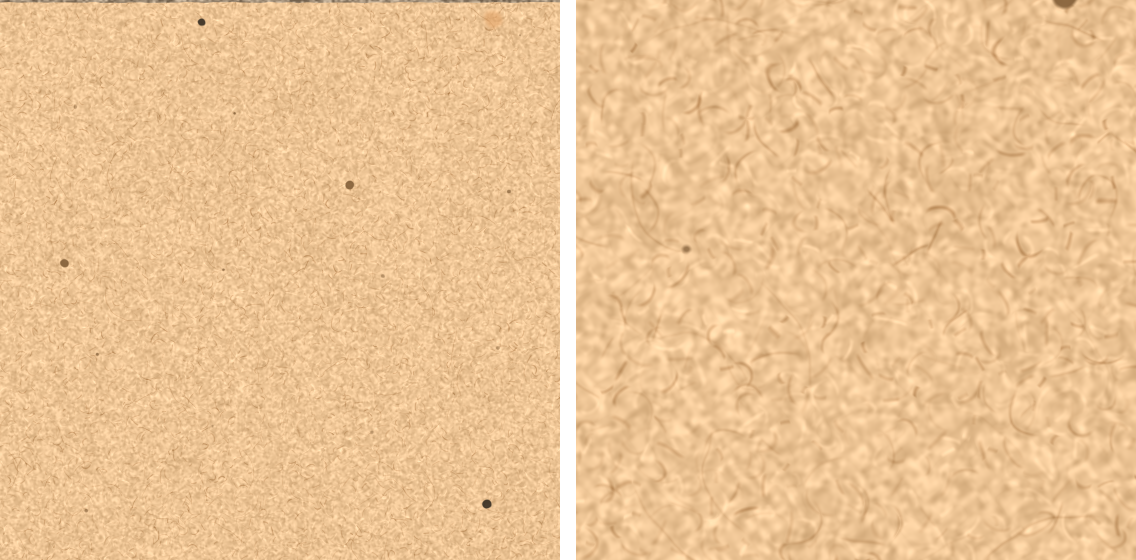
Left, the full canvas; right, a detail of the centre.
Reproduce this texture procedurally as a Shadertoy shader.

```glsl
// Draws warm kraft paper with crisp wormy grain, curled fibres, dark specks and a worn top edge.

const vec3 PAPER = vec3(0.930, 0.771, 0.584);
const vec3 FIBRE_SHADE = vec3(0.16, 0.19, 0.20);
const vec3 SPECK_BLACK = vec3(0.19, 0.16, 0.12);
const vec3 SPECK_BROWN = vec3(0.50, 0.36, 0.21);
const vec3 STAIN = vec3(0.86, 0.60, 0.36);
const vec3 EDGE_DARK = vec3(0.40, 0.34, 0.27);
const vec3 EDGE_LIGHT = vec3(0.80, 0.73, 0.64);
const int LARGE_SPECKS = 4;
const int ALL_SPECKS = 16;

// Integer hash: three values in 0..1 for a cell and a seed
vec3 hash3(vec2 cell, int seed) {
    uvec3 v = uvec3(ivec3(ivec2(cell), seed)) * 1664525u + 1013904223u;
    v.x += v.y * v.z; v.y += v.z * v.x; v.z += v.x * v.y;
    v ^= v >> 16u;
    v.x += v.y * v.z; v.y += v.z * v.x; v.z += v.x * v.y;
    return vec3(v >> 8u) / 16777216.0;
}

// Smooth value noise in -1..1
float noise(vec2 p, int seed) {
    vec2 cell = floor(p);
    vec2 f = fract(p);
    f = f * f * (3.0 - 2.0 * f);
    float low = mix(hash3(cell, seed).x, hash3(cell + vec2(1, 0), seed).x, f.x);
    float high = mix(hash3(cell + vec2(0, 1), seed).x, hash3(cell + vec2(1), seed).x, f.x);
    return 2.0 * mix(low, high, f.y) - 1.0;
}

mat2 rotation(float angle) {
    float c = cos(angle), s = sin(angle);
    return mat2(c, -s, s, c);
}

// Thin winding dark lines along the zeros of noise, centred on zero
float creases(vec2 p, int seed) {
    return min(abs(noise(p, seed)), 0.5) - 0.28;
}

// Faint clouds under strong pulp grain
float grain(vec2 uv) {
    vec2 turned = rotation(0.6) * uv;
    return 0.005 * noise(uv * 7.0, 1)
         + 0.006 * noise(turned * 38.0, 2)
         + 0.060 * creases(turned * 105.0, 3)
         + 0.050 * noise(uv * 195.0, 4)
         + 0.062 * noise(turned * 260.0, 5);
}

// Bent strands, one per grid cell; width is in canvas units
float fibres(vec2 uv, float cells, float width, float soft, int seed) {
    vec2 p = uv * cells;
    float cover = 0.0;
    for (int y = -1; y <= 1; y++) {
        for (int x = -1; x <= 1; x++) {
            vec2 cell = floor(p) + vec2(x, y);
            vec3 place = hash3(cell, seed);
            vec3 form = hash3(cell, seed + 1);
            vec2 q = rotation(6.2832 * place.z) * (p - cell - place.xy);
            float halfLength = mix(0.25, 0.8, form.x);
            float bend = (form.y - 0.5) * 2.2;
            float slope = 2.0 * bend * q.x;
            float dist = abs(q.y - bend * q.x * q.x) / sqrt(1.0 + slope * slope) / cells;
            float strand = 1.0 - smoothstep(width - soft, width + soft, dist);
            float taper = 1.0 - smoothstep(0.6 * halfLength, halfLength, abs(q.x));
            cover = max(cover, strand * taper * form.z * form.z);
        }
    }
    return cover;
}

// Soft round blot with a slightly uneven rim
float blot(vec2 uv, vec2 centre, float radius, float soft) {
    float dist = length(uv - centre) + 0.15 * radius * noise(uv / radius, 31);
    return 1.0 - smoothstep(radius - soft, radius + soft, dist);
}

// A few large specks followed by many small flecks
vec3 addSpecks(vec3 color, vec2 uv, float soft) {
    for (int i = 0; i < ALL_SPECKS; i++) {
        vec3 rnd = hash3(vec2(i, 7), 40);
        vec2 centre = fract(vec2(0.36, 0.96) + float(i) * vec2(0.7549, 0.5698));
        bool large = i < LARGE_SPECKS;
        float radius = large ? mix(0.006, 0.009, rnd.x) : mix(0.0015, 0.0035, rnd.x);
        vec3 ink = large && i % 2 == 0 ? SPECK_BLACK : SPECK_BROWN;
        float strength = large ? 0.88 : mix(0.4, 0.85, rnd.y);
        color = mix(color, ink, strength * blot(uv, centre, radius, 1.4 * soft));
    }
    return color;
}

// Thin grey ragged strip along the top
vec3 addTopEdge(vec3 color, vec2 uv, float soft) {
    float border = 0.9955 + 0.0012 * noise(vec2(uv.x * 60.0, 0.5), 50);
    float tone = 0.5 + 0.35 * noise(uv * vec2(50.0, 180.0), 51) + 0.5 * noise(uv * 200.0, 52);
    vec3 strip = mix(EDGE_DARK, EDGE_LIGHT, clamp(tone, 0.0, 1.0));
    return mix(color, strip, 0.9 * smoothstep(border - soft, border + soft, uv.y));
}

void mainImage(out vec4 fragColor, in vec2 fragCoord) {
    vec2 uv = fragCoord / iResolution.y;
    float soft = max(0.0011, 0.6 / iResolution.y);

    // Short curls dominate; longer strands are rare and thin
    vec2 curl = uv + 0.002 * vec2(noise(uv * 70.0, 10), noise(uv * 70.0, 11));
    float patches = 0.8 + 0.3 * noise(uv * 30.0, 12);
    float shade = 0.80 * patches * fibres(curl, 76.0, 0.0010, soft, 16)
                + 0.65 * patches * fibres(curl, 48.0, 0.0008, soft, 20)
                + 0.55 * fibres(curl, 15.0, 0.0007, soft, 24);
    vec3 color = PAPER + grain(curl) - FIBRE_SHADE * shade;
    color += 0.07 * fibres(curl, 70.0, 0.0010, soft, 28);

    color = mix(color, STAIN, 0.5 * blot(uv, vec2(0.88, 0.966), 0.016, 0.006));
    color = addSpecks(color, uv, soft);
    color = addTopEdge(color, uv, soft);
    fragColor = vec4(clamp(color, 0.0, 1.0), 1.0);
}
```
